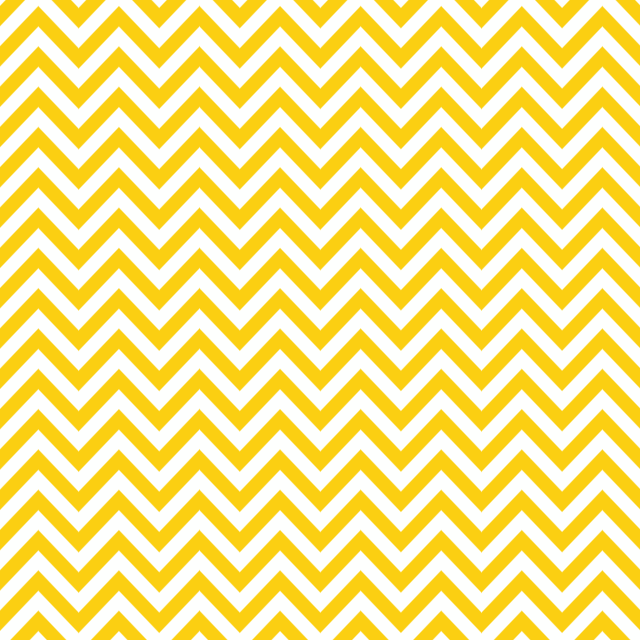
Write a three.js fragment shader that draws this pattern.

```glsl
varying vec2 vUv;

const vec3 YELLOW = vec3(0.984, 0.812, 0.07);
const vec3 WHITE = vec3(0.995, 1.0, 0.995);

// Triangle wave: 0 at each peak, 1 at each valley
float triangleWave(float x, float period) {
  return 1.0 - 2.0 * abs(fract(x / period) - 0.5);
}

// Signed distance to the nearest of evenly stacked bands, centred on 0
float bandDistance(float y, float pitch, float thickness) {
  return abs(mod(y + 0.5 * pitch, pitch) - 0.5 * pitch) - 0.5 * thickness;
}

// Signed perpendicular distance to the zigzag stripes
float chevronDistance(vec2 p, vec2 peakTop, float period, float drop, float pitch, float thickness) {
  float topEdge = peakTop.y - drop * triangleWave(p.x - peakTop.x, period);
  float slope = 2.0 * drop / period;
  float vertical = bandDistance(topEdge - 0.5 * thickness - p.y, pitch, thickness);
  return vertical / sqrt(1.0 + slope * slope);
}

float coverage(float dist, float softness) {
  return 1.0 - smoothstep(-softness, softness, dist);
}

void main() {
  float period = 0.1259;           // width of one zigzag
  float pitch = 0.06298;           // height from stripe to stripe
  float drop = 0.0659;             // height from peak to valley
  float thickness = 0.505 * pitch; // vertical stripe width
  vec2 peakTop = vec2(0.4376, 0.9905);

  float dist = chevronDistance(vUv, peakTop, period, drop, pitch, thickness);
  gl_FragColor = vec4(mix(WHITE, YELLOW, coverage(dist, 0.0013)), 1.0);
}
```
